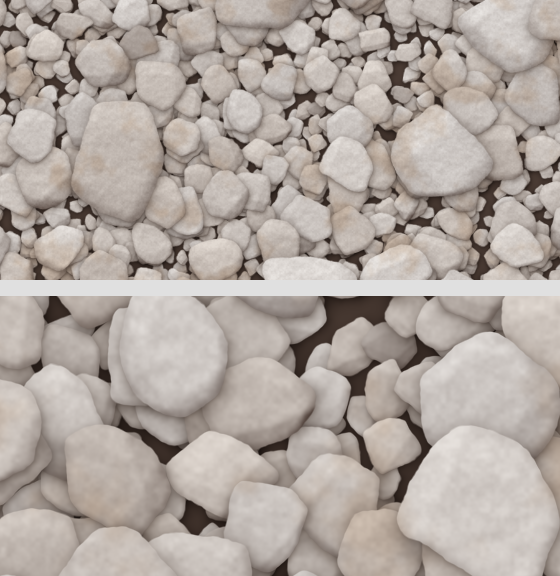
Top: the whole. Bottom: its middle third, enlarged.
Give the GLSL for this texture, as a Shadertoy shader.

```glsl
// A bed of pale crushed limestone: irregular chips from gravel to cobbles.
// Each chip is a rounded polygon (p-norm of random half planes) with bevelled
// facets; jittered grids are painted from small to large, casting soft shadows.

const int   LAYERS = 6;
const int   SIDES  = 7;
const float CELL[LAYERS]     = float[](0.060, 0.085, 0.120, 0.170, 0.220, 0.360);
const float PRESENCE[LAYERS] = float[](1.00, 0.90, 0.70, 0.60, 0.33, 0.36);
const float RADIUS    = 0.46;    // chip radius in cells
const float JITTER    = 0.60;    // scatter of the centres in cells
const float SHARPNESS = 10.0;    // p-norm exponent, higher gives harder corners
const vec2  LIGHT     = vec2(-0.35, 0.94);
const vec3  CHALK     = vec3(0.875, 0.858, 0.845);
const vec3  SHADE     = vec3(0.26, 0.20, 0.175);
const vec3  GAP       = vec3(0.30, 0.24, 0.21);
const vec3  STAIN     = vec3(0.91, 0.85, 0.79);
const vec3  SHADOW    = vec3(0.40, 0.345, 0.31);
const float SHADOW_AMOUNT = 0.62;
const float TAU = 6.2831853;

float rand(vec2 p) {
    vec3 q = fract(p.xyx * 0.1031);
    q += dot(q, q.yzx + 33.33);
    return fract((q.x + q.y) * q.z);
}

float noise(vec2 p) {
    vec2 i = floor(p), f = fract(p);
    f = f * f * (3.0 - 2.0 * f);
    return mix(mix(rand(i), rand(i + vec2(1, 0)), f.x),
               mix(rand(i + vec2(0, 1)), rand(i + vec2(1, 1)), f.x), f.y);
}

float fbm(vec2 p) {
    float sum = 0.0, amp = 0.5;
    for (int i = 0; i < 4; i++) {
        sum += amp * noise(p);
        p = mat2(1.6, 1.2, -1.2, 1.6) * p + 7.3;
        amp *= 0.5;
    }
    return sum;
}

mat2 rotation(float a) {
    return mat2(cos(a), sin(a), -sin(a), cos(a));
}

// Chip gauge (1 at the outline), its gradient, and the slope of its facets.
float chip(vec2 p, float radius, vec2 seed, out vec2 grad, out vec2 slope) {
    float axis = TAU * rand(seed + 3.1);
    float stretch = 0.24 * rand(seed + 5.7);
    float sum = 1e-12;
    grad = vec2(0);
    slope = 0.22 * (vec2(rand(seed + 8.2), rand(seed + 9.4)) - 0.5);
    for (int i = 0; i < SIDES; i++) {
        vec2 key = seed + 11.3 * float(i + 1);
        float a = axis + TAU * (float(i) + 0.75 * rand(key)) / float(SIDES);
        vec2 n = vec2(cos(a), sin(a));
        float reach = radius * (1.0 + stretch * cos(2.0 * (a - axis)))
                    * mix(0.82, 1.12, rand(key + 2.6));
        float t = max(dot(p, n) / reach, 0.0);
        float power = pow(t, SHARPNESS - 1.0);
        sum += power * t;
        grad += power * n / reach;
        float bevel = mix(0.25, 0.9, rand(key + 4.9));
        slope += n * mix(0.2, 0.6, rand(key + 6.5)) * smoothstep(bevel, bevel + 0.24, t);
    }
    grad /= pow(sum, 1.0 - 1.0 / SHARPNESS);
    return pow(sum, 1.0 / SHARPNESS);
}

// Lit colour of a chip at gauge f.
vec3 chipColor(float f, vec2 slope, vec2 outward, vec2 seed, float grain, float stain) {
    float facing = dot(slope, LIGHT);
    float v = 0.88 + 0.26 * facing - 0.13 * dot(slope, slope);
    v -= smoothstep(0.82, 1.04, f) * (0.13 - 0.10 * dot(outward, LIGHT));
    v += 0.10 * (rand(seed + 21.7) - 0.5) + grain;
    v *= rand(seed + 25.1) > 0.985 ? 0.75 : 1.0;
    float warmth = 0.35 * rand(seed + 28.3) + stain;
    return mix(SHADE, CHALK, clamp(v, 0.0, 1.06)) * mix(vec3(1), STAIN, warmth);
}

void mainImage(out vec4 fragColor, in vec2 fragCoord) {
    vec2 uv = fragCoord / iResolution.y;
    float pixel = 1.0 / iResolution.y;

    // Rough outlines, surface relief and stains
    vec2 pos = uv + 0.012 * (vec2(fbm(uv * 28.0), fbm(uv * 28.0 + 40.0)) - 0.5);
    float grain = 0.17 * (fbm(uv * 42.0) - fbm(uv * 42.0 + 0.5 * LIGHT))
                + 0.06 * (noise(uv * 170.0) - 0.5);
    float stain = 0.7 * smoothstep(0.50, 0.72, fbm(uv * 9.0 + 15.0));

    vec3 color = GAP;
    for (int layer = 0; layer < LAYERS; layer++) {
        float size = CELL[layer];
        mat2 turn = rotation(0.4 + 1.1 * float(layer));
        vec2 home = floor(turn * pos / size);
        for (int k = 0; k < 9; k++) {
            vec2 id = home + vec2(k % 3 - 1, k / 3 - 1);
            vec2 seed = id + 57.0 * float(layer + 1);
            if (rand(seed) > PRESENCE[layer]) continue;
            vec2 offset = vec2(rand(seed + 13.9), rand(seed + 17.2)) - 0.5;
            vec2 p = pos - (id + 0.5 + JITTER * offset) * size * turn;
            float radius = size * RADIUS * mix(0.82, 1.15, rand(seed + 31.4));
            if (length(p) > 2.2 * radius) continue;

            vec2 grad, slope;
            float f = chip(p, radius, seed, grad, slope);
            vec2 outward = grad / max(length(grad), 1e-4);
            float dist = (f - 1.0) / max(length(grad), 1e-4);

            // Contact shadow, deeper on the side away from the light
            float shadow = exp(-max(dist, 0.0) / (0.006 + 0.05 * radius));
            shadow *= SHADOW_AMOUNT * (0.65 - 0.35 * dot(outward, LIGHT));
            shadow *= smoothstep(2.2, 1.6, length(p) / radius);
            color *= mix(vec3(1), SHADOW, shadow);

            vec3 stone = chipColor(f, slope, outward, seed, grain, stain);
            color = mix(color, stone, smoothstep(pixel, -pixel, dist));
        }
    }
    fragColor = vec4(color, 1.0);
}
```
